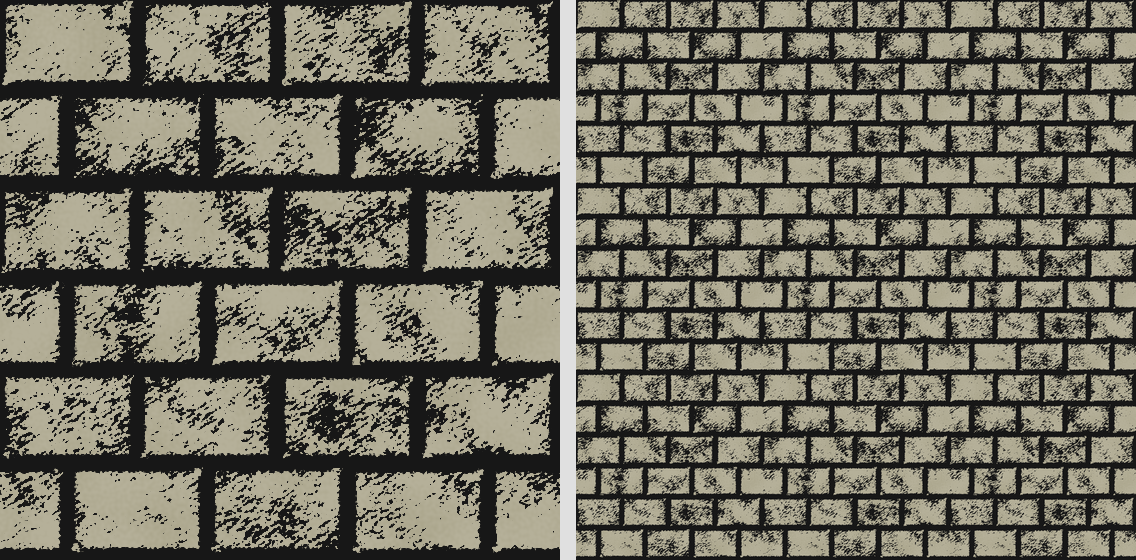
Left, the tile; right, the same tile 3 across and 3 down.
Give the GLSL for this pattern, as a WebGL 1 fragment shader.

```glsl
precision highp float;

uniform vec2 u_resolution;

const vec2 BRICK_COUNT = vec2(4.0, 6.0);
const vec2 BRICK_CENTER = vec2(0.481, 0.535);    // within one cell
const vec2 BRICK_HALF = vec2(0.1100, 0.0678);    // canvas units
const float BRICK_JITTER = 0.003;
const float CORNER_SPUR = 0.006;
const float EDGE_ROUGHNESS = 0.006;
const float EDGE_WEAR = 0.14;
const float WEAR_THRESHOLD = 0.29;
const float WEAR_VARIATION = 0.44;
const float PATCH_STRENGTH = 1.0;
const float GRAIN_STRENGTH = 0.7;
const float WEAR_SOFTNESS = 36.0;                // noise units per canvas
const vec2 PATCH_FREQ = vec2(11.0);
const vec2 STREAK_FREQ = vec2(38.0, 44.0);       // along, across
const vec2 GRAIN_FREQ = vec2(190.0);
const vec2 EDGE_FREQ = vec2(170.0);
const vec3 INK = vec3(0.09);
const vec3 PAPER_LIGHT = vec3(0.71, 0.69, 0.60);
const vec3 PAPER_DARK = vec3(0.67, 0.65, 0.55);

float hash(vec2 p) {
    vec3 q = fract(p.xyx * 0.1031);
    q += dot(q, q.yzx + 33.33);
    return fract((q.x + q.y) * q.z);
}

float cornerSlope(vec2 corner, vec2 offset, vec2 period) {
    float angle = 6.28319 * hash(mod(corner, period));
    return dot(vec2(cos(angle), sin(angle)), offset);
}

// Gradient noise that wraps after a whole number of lattice cells
float wrapNoise(vec2 p, vec2 period) {
    vec2 i = floor(p);
    vec2 f = p - i;
    vec2 w = f * f * f * (f * (f * 6.0 - 15.0) + 10.0);
    vec2 e = vec2(1.0, 0.0);
    float low = mix(cornerSlope(i, f, period),
                    cornerSlope(i + e.xy, f - e.xy, period), w.x);
    float high = mix(cornerSlope(i + e.yx, f - e.yx, period),
                     cornerSlope(i + e.xx, f - e.xx, period), w.x);
    return mix(low, high, w.y);
}

// Signed distance to a brick with two pulled-out opposite corners
float brickDistance(vec2 p) {
    float lean = abs(dot(p / BRICK_HALF, vec2(0.5)));
    vec2 halfSize = BRICK_HALF + CORNER_SPUR * smoothstep(0.93, 1.03, lean);
    vec2 d = abs(p) - halfSize;
    return length(max(d, 0.0)) + min(max(d.x, d.y), 0.0);
}

// Diagonal scratches broken up by fine grain
float scratchTexture(vec2 uv) {
    vec2 slanted = vec2(uv.x + uv.y, 3.0 * uv.y - 2.0 * uv.x);
    return wrapNoise(slanted * STREAK_FREQ, STREAK_FREQ)
         + GRAIN_STRENGTH * wrapNoise(uv * GRAIN_FREQ, GRAIN_FREQ);
}

// Wear level: a separate patch layout and amount for each brick
float wearLevel(vec2 uv, vec2 id) {
    vec2 shift = floor(PATCH_FREQ * vec2(hash(id + 17.0), hash(id + 41.0)));
    float patches = wrapNoise(uv * PATCH_FREQ + shift, PATCH_FREQ)
        + 0.5 * wrapNoise(uv * PATCH_FREQ * 3.0 + shift, PATCH_FREQ * 3.0);
    return PATCH_STRENGTH * patches + WEAR_VARIATION * (hash(id + 73.0) - 0.5);
}

vec3 paperColor(vec2 uv) {
    float mottle = wrapNoise(uv * 9.0, vec2(9.0))
                 + 0.6 * wrapNoise(uv * 128.0, vec2(128.0));
    return mix(PAPER_LIGHT, PAPER_DARK, clamp(0.3 + mottle, 0.0, 1.0));
}

void main() {
    vec2 uv = gl_FragCoord.xy / u_resolution;
    float pixel = 1.0 / min(u_resolution.x, u_resolution.y);

    // Running bond: every other row moves by half a brick
    vec2 cell = uv * BRICK_COUNT;
    cell.x += 0.5 * (1.0 - mod(floor(cell.y), 2.0));
    vec2 id = mod(floor(cell), BRICK_COUNT);
    vec2 p = (fract(cell) - BRICK_CENTER) / BRICK_COUNT;
    p -= BRICK_JITTER * (vec2(hash(id + 5.0), hash(id + 9.0)) - 0.5);

    // Ragged outline
    float d = brickDistance(p)
            + EDGE_ROUGHNESS * wrapNoise(uv * EDGE_FREQ, EDGE_FREQ);
    float brick = 1.0 - smoothstep(-0.6 * pixel, 0.6 * pixel, d);

    // Worn spots show the ink beneath
    float wear = scratchTexture(uv) + wearLevel(uv, id) - WEAR_THRESHOLD
               + EDGE_WEAR * smoothstep(-0.012, 0.0, d);
    float soft = WEAR_SOFTNESS * pixel;
    float paper = brick * (1.0 - smoothstep(-soft, soft, wear));

    gl_FragColor = vec4(mix(INK, paperColor(uv), paper), 1.0);
}
```
